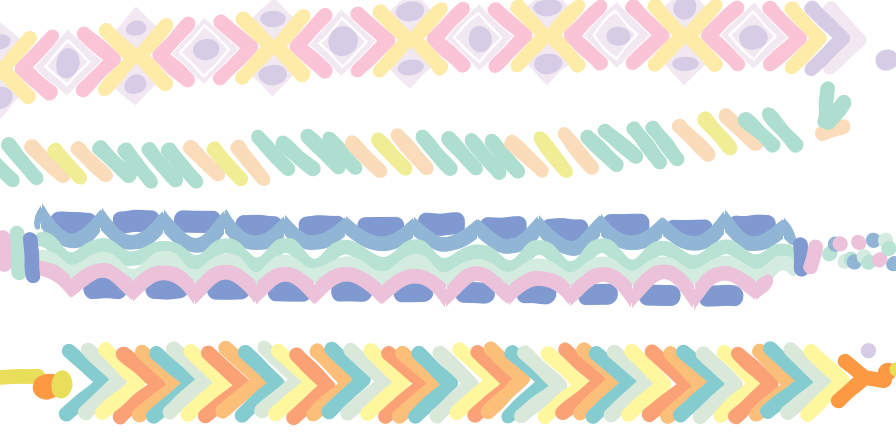
This pattern is drawn by a WebGL 2 fragment shader. Its source:

```glsl
#version 300 es
precision highp float;
uniform vec2 u_resolution;
out vec4 outColor;

const float UNITS = 384.0;           // design units per canvas height
const float WOBBLE = 1.6;            // hand-drawn unevenness
const float DIAMOND_PITCH = 117.6, DIAMOND_START = 58.0, LAST_DIAMOND = 5.0;
const float CORD_PITCH = 19.8, CORD_START = 58.0;
const float WAVE_PITCH = 52.8, WAVE_START = 37.0;
const float CHEVRON_PITCH = 15.1, CHEVRON_START = 57.0;
const int CHEVRONS = 43;
const float THREAD = 6.3;            // half width of a thread

const vec3 PAPER = vec3(1.0);
const vec3 PALE = vec3(0.95, 0.91, 0.95), LILAC = vec3(0.84, 0.80, 0.90);
const vec3 PINK = vec3(0.98, 0.77, 0.84), CREAM = vec3(1.0, 0.92, 0.66);
const vec3 MINT = vec3(0.68, 0.87, 0.81), PEACH = vec3(0.98, 0.86, 0.73);
const vec3 LEMON = vec3(0.94, 0.93, 0.58), BLUE = vec3(0.50, 0.60, 0.82);
const vec3 STEEL = vec3(0.57, 0.71, 0.83), AQUA = vec3(0.72, 0.89, 0.83);
const vec3 FOAM = vec3(0.83, 0.92, 0.88), ROSE = vec3(0.92, 0.76, 0.85);
const vec3 ORANGE = vec3(0.99, 0.60, 0.26), OLIVE = vec3(0.91, 0.87, 0.35);
const vec3 CHEVRON_INKS[5] = vec3[5](vec3(0.52, 0.80, 0.82), vec3(0.85, 0.91, 0.85),
  vec3(1.0, 0.97, 0.62), vec3(0.98, 0.63, 0.46), vec3(0.99, 0.75, 0.48));

vec3 color = PAPER;
float pixel;

float hash(float n) { return fract(sin(n * 127.1 + 3.7) * 4375.85); }
vec2 jitter(float n) { return vec2(hash(n), hash(n + 57.3)) - 0.5; }
float noise(float x) {
  float f = fract(x);
  return mix(hash(floor(x)), hash(floor(x) + 1.0), f * f * (3.0 - 2.0 * f)) - 0.5;
}
void paint(vec3 ink, float d) { color = mix(color, ink, smoothstep(0.6, -0.6, d / pixel)); }
float segment(vec2 p, vec2 a, vec2 b) {
  vec2 v = b - a;
  return length(p - a - v * clamp(dot(p - a, v) / dot(v, v), 0.0, 1.0)) - THREAD;
}
float blob(vec2 p, vec2 r) { return (length(p / r) - 1.0) * min(r.x, r.y); }
float roundBox(vec2 p, vec2 b, float r) {
  vec2 q = abs(p) - b + r;
  return length(max(q, 0.0)) + min(max(q.x, q.y), 0.0) - r;
}

void diamondBand(vec2 p) {
  float bend = (p.x - 550.0) / 490.0;
  p.y -= 354.0 - 24.0 * bend * bend;
  if (abs(p.y) > 45.0) return;
  float cell = clamp(round((p.x - DIAMOND_START) / DIAMOND_PITCH), -1.0, LAST_DIAMOND);
  float dx = p.x - DIAMOND_START - cell * DIAMOND_PITCH;
  vec2 h = vec2(abs(dx), abs(p.y));
  paint(PALE, (h.x + h.y) * 0.707 - 20.0);
  paint(PAPER, abs(h.x + h.y - 20.0 + 6.0 * noise(p.x * 0.05)) * 0.707 - 1.0);
  paint(LILAC, blob(vec2(dx, p.y) - 4.0 * jitter(cell), vec2(11.5, 10.5) + 5.0 * jitter(cell + 9.0)));
  if (cell == LAST_DIAMOND && dx > 0.0) {
    paint(PALE, segment(h, vec2(90, 0), vec2(66, 25)));
    paint(LILAC, segment(h, vec2(76, 0), vec2(50, 26)));
    paint(LILAC, blob(vec2(dx - 114.0, p.y + 17.0), vec2(10, 9)));
  } else {
    float joint = floor((p.x - DIAMOND_START) / DIAMOND_PITCH) + sign(p.y) * 20.0;
    vec2 q = vec2(h.x - DIAMOND_PITCH * 0.5, h.y - 24.0);
    paint(PALE, (abs(q.x) + abs(q.y)) * 0.707 - 13.0);
    paint(LILAC, blob(q, vec2(10.5, 8.0) + 4.0 * jitter(joint)));
  }
  paint(PINK, segment(h, vec2(39, 0), vec2(14, 24)));
  paint(CREAM, segment(h, vec2(56, 0), vec2(33, 25)));
}

void twistedCord(vec2 p) {
  for (int i = -3; i < 32; i++) {
    float n = float(i), x = CORD_START + n * CORD_PITCH;
    float y = 244.0 + 8.0 * smoothstep(200.0, 250.0, x) + 22.0 * smoothstep(450.0, 690.0, x);
    vec2 q = p - vec2(x, y) - vec2(6, 5) * jitter(n);
    vec2 arm = vec2(12.0, -12.5) + 3.0 * jitter(n + 40.0);
    int k = (i + 7) % 7;
    paint(k == 0 ? LEMON : (k == 1 || k == 6) ? PEACH : MINT, segment(q, -arm, arm));
  }
  // frayed knot
  paint(PEACH, segment(p, vec2(705, 270), vec2(723, 275)));
  paint(MINT, segment(p, vec2(710, 308), vec2(707, 281)));
  paint(MINT, segment(p, vec2(724, 296), vec2(711, 279)));
}

float strand(vec2 p, float y, float y2, float x0, float x1) {
  float away = max(max(x0 - p.x, p.x - x1), 0.0), slope = y2 - y;
  return length(vec2(away, (p.y - y) / sqrt(1.0 + slope * slope))) - THREAD;
}
float waveHeight(float x, int row) {
  float u = 3.14159 * ((x - WAVE_START) / WAVE_PITCH + 0.25 * noise(x / 70.0));
  float lift = 187.0 - 7.0 * x / 768.0 + 9.0 * noise(x / 90.0 + 4.0);
  float size = 1.0 + 0.7 * noise(x / 45.0 + float(row) * 17.0);
  if (row == 0) return lift + 10.0 * size * (1.0 - 1.8 * abs(sin(u)));
  if (row == 3) return lift - 41.0 + 10.0 * size * (1.8 * abs(cos(u)) - 1.0);
  return lift - 5.0 - 12.5 * float(row) + 7.0 * size * cos(2.0 * u);
}
void waveBand(vec2 p) {
  // flat patches tucked behind the outer strands
  for (int i = 0; i < 12; i++) {
    float n = float(i), x = WAVE_START + n * WAVE_PITCH;
    vec2 top = vec2(x + 0.5 * WAVE_PITCH, 193.0 - 0.5 * n) + 5.0 * jitter(n);
    paint(BLUE, roundBox(p - top, vec2(20.0, 9.5), 7.0));
    if (i > 0) paint(BLUE, roundBox(p - vec2(x, 138.0 - 0.7 * n), vec2(16.0 + 4.0 * hash(n), 9.0), 8.0));
  }
  vec3 inks[4] = vec3[4](STEEL, AQUA, FOAM, ROSE);
  for (int r = 0; r < 4; r++)
    paint(inks[r], strand(p, waveHeight(p.x, r), waveHeight(p.x + 1.0, r), 36.0, r == 3 ? 656.0 : 676.0));
  // bound ends and beads
  paint(ROSE, segment(p, vec2(3, 180), vec2(4, 157)));
  paint(AQUA, segment(p, vec2(15, 184), vec2(16, 150)));
  paint(BLUE, segment(p, vec2(26, 179), vec2(28, 148)));
  for (int i = 0; i < 14; i++) {
    float n = float(i);
    paint(inks[(i * 3 + 1) % 4], blob(p - vec2(711.0 + 4.3 * n, 168.0) - vec2(3, 22) * jitter(n), vec2(6.5)));
  }
  paint(BLUE, segment(p, vec2(686, 175), vec2(687, 154)));
  paint(ROSE, segment(p, vec2(699, 173), vec2(695, 156)));
}

void chevronBand(vec2 p) {
  paint(OLIVE, segment(p, vec2(-5, 60), vec2(32, 62)));
  paint(ORANGE, blob(p - vec2(41, 53), vec2(13, 11)));
  paint(OLIVE, blob(p - vec2(53, 54), vec2(9, 12)));
  for (int i = 0; i < CHEVRONS; i++) {
    float n = float(i);
    vec2 q = p - vec2(CHEVRON_START + n * CHEVRON_PITCH, 56.0) - vec2(6, 5) * jitter(n);
    vec2 tip = vec2(31, 0) + 4.0 * jitter(n + 80.0);
    float d = min(segment(q, vec2(2, 27), tip), segment(q, vec2(0, -27), tip));
    paint(CHEVRON_INKS[i % 5], d);
  }
  // tied end
  float fork = min(segment(p, vec2(724, 74), vec2(741, 61)), segment(p, vec2(719, 40), vec2(741, 61)));
  paint(ORANGE, min(fork, segment(p, vec2(741, 61), vec2(758, 58))));
  paint(ORANGE, blob(p - vec2(760, 65), vec2(8)));
  paint(OLIVE, blob(p - vec2(768, 67), vec2(6)));
  paint(LILAC, blob(p - vec2(744, 84), vec2(6.5)));
}

void main() {
  pixel = UNITS / u_resolution.y;
  vec2 p = gl_FragCoord.xy * pixel;
  p += WOBBLE * vec2(noise(p.y / 11.0), noise(p.x / 13.0 + 31.0));
  diamondBand(p);
  twistedCord(p);
  waveBand(p);
  chevronBand(p);
  outColor = vec4(color, 1.0);
}
```
